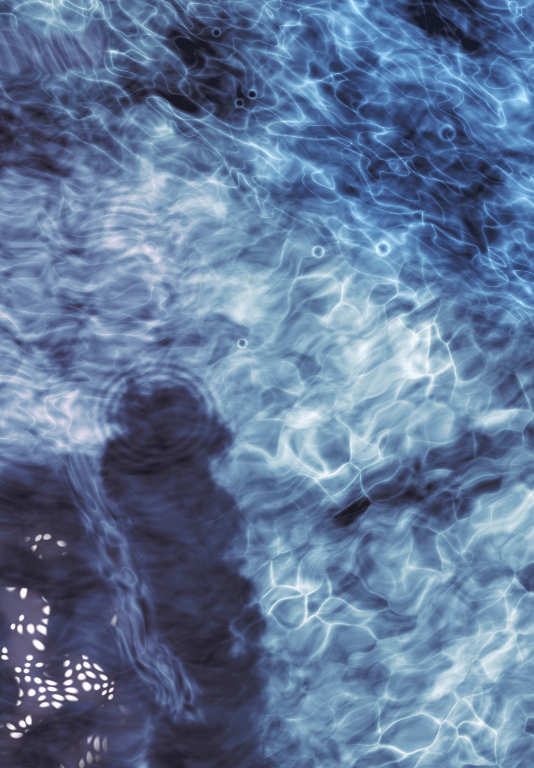
A WebGL 1 fragment shader for this texture:

```glsl
precision highp float;
// Sunlit rippling water over dark rocks: caustic cells, streaks, filaments, bubbles and glints.
uniform vec2 u_resolution;

vec2 hash2(vec2 p) {
  vec3 q = fract(p.xyx * vec3(0.1031, 0.1030, 0.0973));
  q += dot(q, q.yzx + 33.33);
  return fract((q.xx + q.yz) * q.zy);
}

float corner(vec2 cell, vec2 offset) {
  return dot(hash2(cell) * 2.0 - 1.0, offset);
}

// Gradient noise, roughly -1 to 1
float noise(vec2 p) {
  vec2 i = floor(p), f = p - i, e = vec2(1.0, 0.0);
  vec2 u = f * f * f * (f * (f * 6.0 - 15.0) + 10.0);
  float low = mix(corner(i, f), corner(i + e, f - e), u.x);
  float high = mix(corner(i + e.yx, f - e.yx), corner(i + 1.0, f - 1.0), u.x);
  return 1.5 * mix(low, high, u.y);
}

vec2 noise2(vec2 p) { return vec2(noise(p), noise(p + 37.0)); }

float fbm(vec2 p) {
  float sum = 0.0, amp = 0.6;
  for (int i = 0; i < 4; i++) {
    sum += amp * noise(p);
    p = mat2(1.6, 1.2, -1.2, 1.6) * p + 7.3;
    amp *= 0.55;
  }
  return sum;
}

vec2 turn(vec2 p, float a) {
  return vec2(cos(a) * p.x + sin(a) * p.y, cos(a) * p.y - sin(a) * p.x);
}

// Soft elliptical patch
float blob(vec2 p, vec2 center, vec2 radius, float angle) {
  vec2 q = turn(p - center, angle) / radius;
  return exp(-dot(q, q));
}

float segment(vec2 p, vec2 a, vec2 b) {
  vec2 d = b - a;
  return length(p - a - d * clamp(dot(p - a, d) / dot(d, d), 0.0, 1.0));
}

// Wavelets along an angle, with crisp light creases
float streaks(vec2 p, float angle, vec2 freq) {
  vec2 q = turn(p, angle) * freq + 1.1 * noise2(p * 14.0);
  float swell = noise(q) + 0.6 * noise(q * 1.9 + 5.0);
  float crease = exp(-11.0 * abs(noise(q * 0.9 + 20.0)));
  return swell + 0.5 * crease - 0.15;
}

// Thin bright folds of light
float filaments(vec2 p, float scale) {
  vec2 q = turn(p, -0.55) * vec2(0.65, 1.3) * scale;
  q += 0.9 * noise2(q * 0.9);
  return exp(-12.0 * abs(noise(q))) * (0.8 + noise(q * 0.5 + 9.0));
}

// Caustic net: x is the bright wall, y the tone of the cell
vec2 cells(vec2 p) {
  vec2 base = floor(p);
  float near = 9.0, next = 9.0, tone = 0.0;
  for (int j = -1; j <= 1; j++) for (int i = -1; i <= 1; i++) {
    vec2 id = base + vec2(float(i), float(j));
    vec2 h = hash2(id + 60.0);
    float d = length(id + 0.1 + 0.8 * h - p);
    next = min(next, max(d, near));
    if (d < near) { near = d; tone = h.x - 0.5; }
  }
  float gap = next - near;
  return vec2(exp(-9.0 * gap), tone * smoothstep(0.0, 0.2, gap));
}

// Water colours from deep shadow to highlight
vec3 waterColour(float t) {
  float s = t * 5.0;
  vec3 c = mix(vec3(0.10, 0.10, 0.15), vec3(0.19, 0.19, 0.26), clamp(s + 1.0, 0.0, 1.0));
  c = mix(c, vec3(0.24, 0.28, 0.42), clamp(s, 0.0, 1.0));
  c = mix(c, vec3(0.31, 0.40, 0.56), clamp(s - 1.0, 0.0, 1.0));
  c = mix(c, vec3(0.40, 0.53, 0.67), clamp(s - 2.0, 0.0, 1.0));
  c = mix(c, vec3(0.50, 0.66, 0.76), clamp(s - 3.0, 0.0, 1.0));
  c = mix(c, vec3(0.67, 0.78, 0.84), clamp(s - 4.0, 0.0, 1.0));
  return mix(c, vec3(0.93, 0.96, 0.98), clamp((s - 5.0) * 0.5, 0.0, 1.0));
}

void main() {
  vec2 p = gl_FragCoord.xy / u_resolution.y;
  vec2 q = p + 0.03 * noise2(p * 8.0) + 0.016 * noise2(p * 24.0);

  // Regions of the surface
  float upper = smoothstep(-0.08, 0.1, q.y - mix(0.86, 0.56, q.x / 0.695));
  float left = (1.0 - smoothstep(0.17, 0.38, q.x)) * (1.0 - upper);
  float net = (1.0 - left) * (1.0 - upper);
  float shadow = smoothstep(0.10, 0.06, segment(q, vec2(0.21, 0.42), vec2(0.265, 0.02)) + 0.05 * fbm(p * 16.0));
  shadow = max(shadow, smoothstep(0.25, 0.5, blob(q, vec2(0.05, 0.16), vec2(0.17, 0.24), 0.0)));

  // Broad light and shade
  float tone = 0.58 + 0.65 * fbm(q * 7.0 + 3.0);
  tone += 0.24 * blob(q, vec2(0.20, 0.72), vec2(0.18, 0.10), 0.2);
  tone += 0.32 * blob(q, vec2(0.44, 0.49), vec2(0.20, 0.11), 0.3);
  tone += 0.28 * blob(q, vec2(0.57, 0.11), vec2(0.12, 0.09), 0.0);
  tone += 0.28 * blob(q, vec2(0.03, 0.46), vec2(0.14, 0.07), 0.0);
  tone -= 0.45 * blob(q, vec2(0.50, 0.35), vec2(0.12, 0.045), 0.3);
  tone -= 0.50 * blob(q, vec2(0.04, 0.84), vec2(0.15, 0.09), 0.0);
  tone -= 0.38 * blob(q, vec2(0.25, 0.89), vec2(0.12, 0.07), -0.5);
  tone -= 0.75 * blob(q, vec2(0.59, 0.97), vec2(0.10, 0.05), -0.3);
  tone -= 0.30 * blob(q, vec2(0.58, 0.72), vec2(0.19, 0.10), -0.6);
  tone = mix(tone, 0.03 + 0.35 * fbm(q * 9.0), shadow * 0.95);

  // Ripples, caustic cells and filaments
  vec2 cell = cells(turn(q, 0.6) * vec2(20.0, 29.0));
  float detail = net * (0.32 * cell.x * (0.7 + 1.5 * noise(p * 12.0)) + 0.36 * cell.y);
  detail += 0.27 * net * streaks(p, 0.6, vec2(20.0, 46.0));
  detail += 0.38 * left * streaks(p, -0.15 + 0.5 * p.x, vec2(19.0, 60.0));
  detail += upper * (0.55 * filaments(p, 17.0) + 0.42 * filaments(p + 3.0, 36.0) - 0.2);
  detail += 0.28 * upper * streaks(p, -0.5, vec2(18.0, 50.0));
  detail += 0.3 * fbm(turn(q, 0.3) * vec2(38.0, 70.0));
  float ring = length((p - vec2(0.205, 0.46)) * vec2(1.0, 1.15));
  detail += 0.13 * sin(ring * 480.0) * smoothstep(0.035, 0.06, ring) * smoothstep(0.10, 0.07, ring);
  tone += detail * mix(1.0, 0.35, shadow);

  // Pale submerged rocks
  float rock = smoothstep(0.035, 0.012, segment(q, vec2(0.09, 0.40), vec2(0.23, 0.09)));
  rock = max(rock, smoothstep(0.04, 0.02, segment(q, vec2(0.0, 0.945), vec2(0.11, 0.95))));
  tone = mix(tone, 0.40 + 0.5 * streaks(p, -1.1, vec2(30.0, 80.0)), rock * 0.8);

  // Bubbles
  for (int i = 0; i < 7; i++) {
    vec2 h = hash2(vec2(float(i) + 2.0, 9.0));
    float d = length(p - vec2(0.28, 0.47) - h * vec2(0.40, 0.50)) / (0.005 + 0.006 * h.x);
    tone += 0.35 * exp(-14.0 * (d - 1.0) * (d - 1.0)) - 0.4 * exp(-3.0 * d * d);
  }

  vec3 colour = waterColour(tone);
  colour *= mix(vec3(1.0), vec3(0.83, 0.97, 1.08), upper * smoothstep(0.2, 0.5, p.x));
  colour *= mix(vec3(1.0), vec3(1.06, 0.97, 1.0), max(left, rock));

  // Sun glints on the dark corner
  vec2 g = q * 64.0, h = hash2(floor(g) + 11.0);
  float spot = length(fract(g) - 0.35 - 0.3 * h);
  float patchy = smoothstep(-0.1, 0.3, noise(p * 15.0 + 2.0)) * blob(p, vec2(0.06, 0.15), vec2(0.09, 0.14), 0.0);
  float glint = smoothstep(0.45, 0.2, spot) * step(0.35, h.y) * smoothstep(0.15, 0.4, patchy);
  colour = mix(colour, vec3(0.58, 0.53, 0.68), 0.5 * patchy);
  gl_FragColor = vec4(mix(colour, vec3(1.0, 0.98, 1.0), glint), 1.0);
}
```
